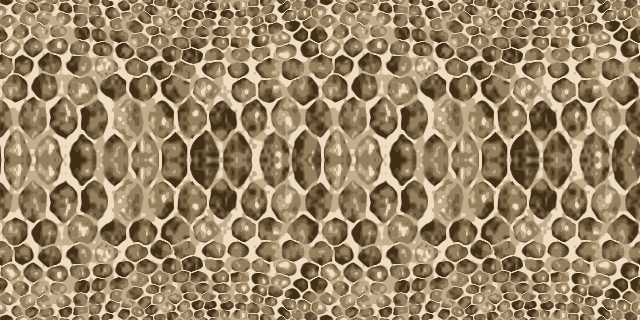
Give the GLSL for this texture, as a Shadertoy shader.

```glsl
// Snakeskin: tall belly scales along the middle, shrinking to small scales at both edges.
#define REPEATS 2.0        // repeats across the canvas
#define BELLY_SCALES 10.0  // scales per repeat in the middle row
#define ROWS 13            // rows from the middle to an edge
#define JITTER 0.26        // irregularity of scale positions
#define GAP 0.24           // channel between touching scales
#define ROW_WAVE 0.055     // bend of the outer rows
#define WEAR 1.0           // strength of the blotches

const vec3 CREAM  = vec3(0.94, 0.87, 0.76);
const vec3 TAN    = vec3(0.74, 0.66, 0.53);
const vec3 OCHRE  = vec3(0.59, 0.50, 0.37);
const vec3 BROWN  = vec3(0.47, 0.39, 0.27);
const vec3 UMBER  = vec3(0.36, 0.29, 0.19);
const vec3 BARK   = vec3(0.25, 0.18, 0.09);

float hash(vec2 p) {
    return fract(sin(dot(p, vec2(127.1, 311.7))) * 43758.5453);
}

// Value noise that tiles over x in 0..1; freq.x must be whole
float noise(vec2 p, vec2 freq) {
    p *= freq;
    vec2 i = floor(p), f = fract(p);
    f = f * f * (3.0 - 2.0 * f);
    float x0 = floor(mod(i.x + 0.5, freq.x));
    float x1 = floor(mod(i.x + 1.5, freq.x));
    return mix(mix(hash(vec2(x0, i.y)), hash(vec2(x1, i.y)), f.x),
               mix(hash(vec2(x0, i.y + 1.0)), hash(vec2(x1, i.y + 1.0)), f.x), f.y);
}

// Distance of a row from the middle; spacing shrinks outwards
float rowHeight(float row) {
    return 0.33 * (1.0 - pow(0.68, row)) + 0.024 * row;
}

// Finds the nearest scale: its local position, id, half width and two nearest measures
void findScale(vec2 p, out vec2 local, out vec2 id, out float width, out vec2 near) {
    near = vec2(1e3);
    local = id = vec2(0.0);
    width = 0.04;
    for (int r = 0; r < ROWS; r++) {
        float row = float(r);
        float count = BELLY_SCALES + 2.0 * max(row - 2.0, 0.0);
        float stagger = 0.5 * mod(row, 2.0);
        float halfHeight = 0.58 * (rowHeight(row + 0.5) - rowHeight(row - 0.5));
        float column = floor(p.x * count - stagger);
        for (int k = -1; k <= 1; k++) {
            float c = column + float(k);
            vec2 cell = vec2(floor(mod(c + 0.5, count)), row);
            float shift = JITTER * (hash(cell + 3.7) - 0.5);
            float lift = row > 0.0 ? JITTER * (hash(cell + 8.3) - 0.5) : 0.0;
            float size = 0.92 + 0.16 * hash(cell + 5.1);
            vec2 center = vec2((c + 0.5 + stagger + shift) / count,
                               rowHeight(row) + lift * halfHeight);
            float halfWidth = 0.44 * size / count;
            vec2 q = (p - center) / vec2(halfWidth, halfHeight * size);
            // Blend of an ellipse and a pointed lens
            float m = mix(length(q), abs(q.x) + q.y * q.y, 0.45);
            if (m < near.x) {
                near = vec2(m, near.x);
                local = q;
                id = cell;
                width = halfWidth;
            } else {
                near.y = min(near.y, m);
            }
        }
    }
}

void mainImage(out vec4 fragColor, in vec2 fragCoord) {
    vec2 uv = fragCoord / iResolution.xy;
    vec2 p = vec2(fract(uv.x * REPEATS), abs(uv.y - 0.5));

    // Bend the outer rows and roughen the outlines
    float blotch = 0.6 * noise(p, vec2(38.0, 28.0)) + 0.4 * noise(p + 0.5, vec2(88.0, 70.0));
    float bend = 0.5 + 0.5 * cos(6.28318 * (p.x - 0.65));
    vec2 skin = p;
    skin.y += ROW_WAVE * bend * smoothstep(0.15, 0.5, p.y);
    skin += 0.009 * (vec2(noise(p, vec2(50.0, 45.0)), noise(p + 0.3, vec2(45.0, 50.0))) - 0.5)
          * vec2(1.0, smoothstep(0.0, 0.05, p.y));

    vec2 local, id, near;
    float width;
    findScale(skin, local, id, width, near);
    float edge = max(near.x - 1.0, GAP - (near.y - near.x));

    // Tone inside a scale: blotches, own shade, dark rim and a glint
    float tone = 0.5 + 0.95 * WEAR * (blotch - 0.5) + 0.36 * (hash(id + 1.9) - 0.5);
    tone += 0.1 * local.x * sign(hash(id + 6.6) - 0.35) - 0.24 * near.x * near.x;
    float glint = smoothstep(0.55, 0.0, length((local - vec2(0.25, 0.1)) * vec2(1.3, 0.8)));
    tone += 0.5 * glint * smoothstep(0.45, 0.9, noise(p, vec2(96.0, 48.0)));

    // Flat tone steps
    float soft = 11.0 / iResolution.y;
    vec3 scale = mix(BARK, UMBER, smoothstep(-soft, soft, tone - 0.19));
    scale = mix(scale, BROWN, smoothstep(-soft, soft, tone - 0.32));
    scale = mix(scale, OCHRE, smoothstep(-soft, soft, tone - 0.44));
    scale = mix(scale, TAN, smoothstep(-soft, soft, tone - 0.68));
    scale = mix(scale, CREAM, smoothstep(-soft, soft, tone - 0.84));

    // Cream skin between the scales, with tan shading in patches
    float aa = 1.0 / (iResolution.y * width);
    float rim = 1.0 - smoothstep(0.08 - aa, 0.08 + aa, edge);
    float shade = smoothstep(0.5, 0.62, blotch + 0.12 * rim);
    vec3 ground = mix(CREAM, TAN, shade * 0.9);

    vec3 color = mix(scale, ground, smoothstep(-aa, aa, edge));
    fragColor = vec4(color, 1.0);
}
```
